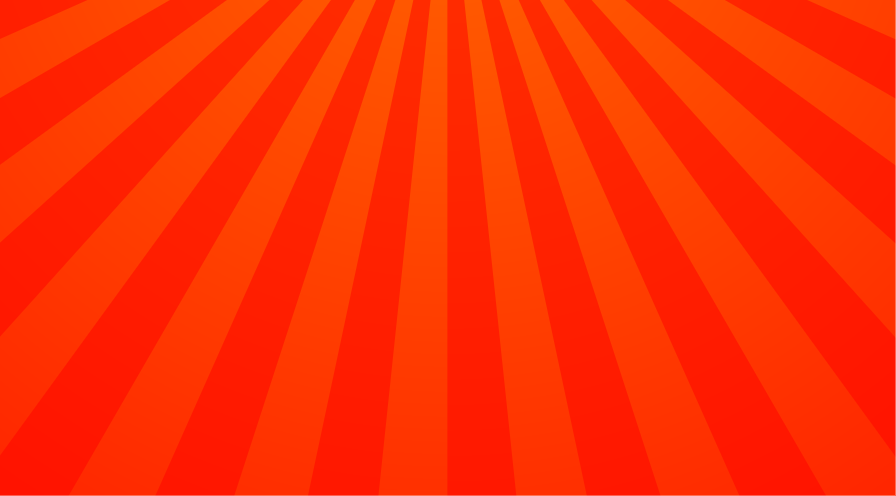
Write a WebGL 1 fragment shader that draws this background.

```glsl
precision highp float;
// Orange and red sunburst fanning down from above, with a hairline pale rim at the bottom and right.

uniform vec2 u_resolution;

const float RAY_PAIR_ANGLE = 0.2094395;  // one dark and one light ray, 12 degrees
const float APEX_X = 0.4993;             // share of the width
const float APEX_Y = 1.323;              // share of the height
const float FADE_LENGTH = 1.7;           // in canvas heights, from the apex
const float RIM_BOTTOM = 0.00065;        // rim widths in canvas heights
const float RIM_RIGHT = 0.00065;
const vec3 DARK_NEAR = vec3(1.0, 0.195, 0.0);
const vec3 DARK_FAR = vec3(1.0, 0.065, 0.0);
const vec3 LIGHT_NEAR = vec3(1.0, 0.395, 0.0);
const vec3 LIGHT_FAR = vec3(1.0, 0.130, 0.0);
const vec3 RIM_COLOR = vec3(1.0);

// Share of a pixel that lies inside an edge at the given signed distance.
float coverage(float inside, float pixel) {
    return clamp(inside / pixel + 0.5, 0.0, 1.0);
}

// Signed distance into the light rays, in canvas heights.
float lightRay(vec2 fromApex) {
    float angle = atan(fromApex.x, -fromApex.y);
    float phase = fract(angle / RAY_PAIR_ANGLE - 0.25);
    return (0.25 - abs(phase - 0.5)) * RAY_PAIR_ANGLE * length(fromApex);
}

void main() {
    // Coordinates in canvas heights
    float pixel = 1.0 / u_resolution.y;
    float aspect = u_resolution.x * pixel;
    vec2 p = gl_FragCoord.xy * pixel;
    vec2 fromApex = p - vec2(APEX_X * aspect, APEX_Y);

    // Both ray colours deepen with distance
    float fade = clamp(length(fromApex) / FADE_LENGTH, 0.0, 1.0);
    vec3 dark = mix(DARK_NEAR, DARK_FAR, fade);
    vec3 light = mix(LIGHT_NEAR, LIGHT_FAR, fade);
    vec3 color = mix(dark, light, coverage(lightRay(fromApex), pixel));

    // Pale rim
    float rim = max(RIM_BOTTOM - p.y, p.x - aspect + RIM_RIGHT);
    gl_FragColor = vec4(mix(color, RIM_COLOR, coverage(rim, pixel)), 1.0);
}
```
